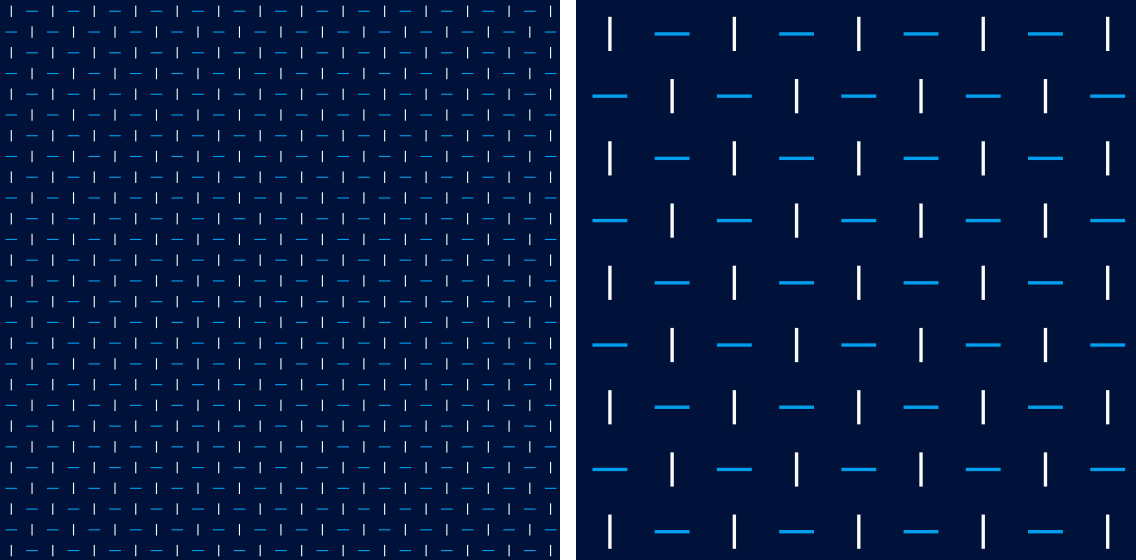
Left: the whole. Right: its middle third, enlarged.
Reproduce this pattern procedurally as a Shadertoy shader.

```glsl
// Exact fraction of a pixel covered by the interval [-halfSize, halfSize] on each axis
vec2 boxCoverage(vec2 p, vec2 halfSize, float pixel) {
    vec2 low = max(p - 0.5 * pixel, -halfSize);
    vec2 high = min(p + 0.5 * pixel, halfSize);
    return clamp((high - low) / pixel, 0.0, 1.0);
}

void mainImage(out vec4 fragColor, in vec2 fragCoord) {
    // Grid of 27 by 27 cells, nudged slightly right and down
    float cellCount = 27.0;
    float pixel = cellCount / iResolution.y;
    vec2 gridPos = fragCoord * pixel + vec2(-0.045, 0.045);
    vec2 cell = floor(gridPos);
    vec2 local = fract(gridPos) - 0.5;

    // Checkerboard of upright and level dashes
    bool upright = mod(cell.x + cell.y, 2.0) < 0.5;
    vec2 halfSize = upright ? vec2(0.027, 0.275) : vec2(0.28, 0.027);
    vec3 dashColor = upright ? vec3(0.98, 0.98, 0.99) : vec3(0.0, 0.62, 0.93);

    vec2 coverage = boxCoverage(local, halfSize, pixel);
    vec3 navy = vec3(0.004, 0.07, 0.226);
    fragColor = vec4(mix(navy, dashColor, coverage.x * coverage.y), 1.0);
}
```
